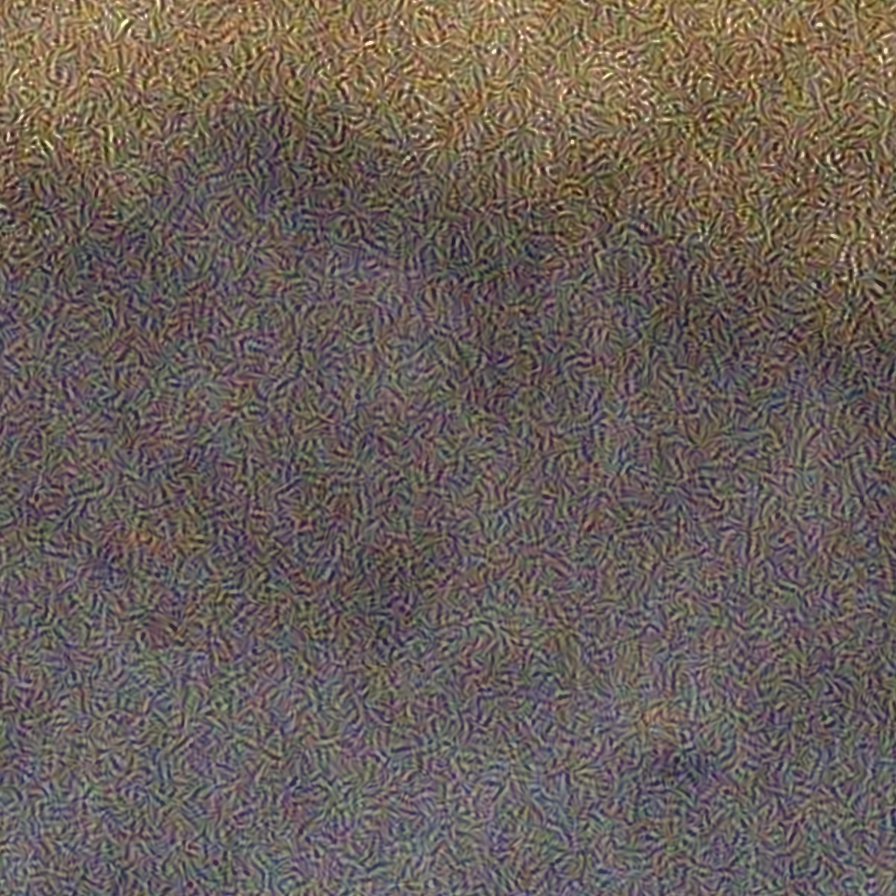
A WebGL 1 fragment shader for this texture:

```glsl
precision highp float;
uniform vec2 u_resolution;

float hash(vec2 p) {
  return fract(sin(dot(p, vec2(127.1, 311.7))) * 43758.5);
}

float noise(vec2 p) {
  vec2 i = floor(p), f = fract(p);
  f = f * f * (3.0 - 2.0 * f);
  return mix(mix(hash(i), hash(i + vec2(1.0, 0.0)), f.x),
             mix(hash(i + vec2(0.0, 1.0)), hash(i + vec2(1.0, 1.0)), f.x), f.y);
}

float fbm(vec2 p) {
  float sum = 0.0, weight = 0.5;
  for (int i = 0; i < 4; i++) {
    sum += weight * noise(p);
    p = p * 2.03 + 17.3;
    weight *= 0.5;
  }
  return sum / 0.9375;
}

// Short wavy strands: one randomly turned ripple packet per cell
float fibers(vec2 p, float seed) {
  vec2 cell = floor(p);
  float sum = 0.0;
  for (int y = -1; y <= 1; y++) {
    for (int x = -1; x <= 1; x++) {
      vec2 id = cell + vec2(float(x), float(y));
      vec2 d = p - id - vec2(hash(id + seed), hash(id + seed + 41.7));
      float turn = (hash(id + seed + 83.1) - 0.5) * 3.0;
      float phase = 6.283 * hash(id + seed + 129.5);
      float window = max(1.0 - dot(d, d), 0.0);
      sum += window * window * cos(8.4 * dot(d, vec2(cos(turn), sin(turn))) + phase);
    }
  }
  return sum;
}

float spot(vec2 uv, vec2 center, vec2 size) {
  vec2 d = (uv - center) / size;
  return exp(-dot(d, d));
}

void main() {
  vec2 uv = gl_FragCoord.xy / u_resolution;

  // Ragged boundary of the golden band, highest left of the middle
  float x = uv.x - 0.28;
  float edge = 0.85 - (x < 0.0 ? 0.46 : 0.32) * abs(x);
  float height = uv.y - edge + (fbm(uv * 14.0) - 0.5) * 0.12;
  float gold = smoothstep(-0.07, 0.11, height);
  gold *= 1.0 - 0.6 * spot(uv, vec2(0.30, 0.855), vec2(0.045, 0.05));

  // Broad cloth colours
  vec3 wool = mix(vec3(0.405, 0.392, 0.392), vec3(0.385, 0.350, 0.335), smoothstep(0.0, 0.45, uv.y));
  vec3 straw = mix(vec3(0.455, 0.385, 0.295), vec3(0.575, 0.480, 0.345), smoothstep(0.78, 1.0, uv.y));
  vec3 color = mix(wool, straw, gold);
  color *= 1.0 - 0.09 * spot(vec2(height, 0.0), vec2(-0.03, 0.0), vec2(0.07, 1.0));
  color += (fbm(uv * 9.0 + 5.0) - 0.5) * 0.13;

  // Strands at two sizes, with faint upright streaks
  vec2 bent = uv + 0.004 * vec2(noise(uv * 45.0), noise(uv * 45.0 + 31.0));
  float strand = fibers(bent * 70.0, 3.0) + 0.55 * fibers(bent * 108.0, 57.0);
  strand += 0.7 * (noise(uv * vec2(170.0, 42.0)) - 0.5);
  strand = clamp(strand, -1.6, 1.7);
  color += strand * mix(vec3(0.117, 0.115, 0.104), vec3(0.160, 0.157, 0.142), gold);

  // Pale glints in the golden part
  float glint = smoothstep(0.65, 1.6, strand) * smoothstep(0.45, 0.75, noise(uv * 38.0 + 9.0));
  color += glint * gold * vec3(0.16, 0.17, 0.18);

  // Violet, green and blue specks of dyed thread
  vec3 dye = vec3(noise(uv * 75.0 + 11.0), noise(uv * 75.0 + 47.0), noise(uv * 75.0 + 93.0));
  color += (dye - dot(dye, vec3(0.333))) * vec3(0.09, 0.08, 0.12);
  color += vec3(-0.01, -0.02, 0.03) * smoothstep(0.2, -1.0, strand) * (1.0 - gold);

  // Rusty and dark blue stains
  float rust = spot(uv, vec2(0.17, 0.395), vec2(0.055, 0.015)) + spot(uv, vec2(0.74, 0.20), vec2(0.035, 0.015));
  float ink = spot(uv, vec2(0.12, 0.38), vec2(0.025, 0.02)) + spot(uv, vec2(0.76, 0.145), vec2(0.04, 0.02));
  color += rust * vec3(0.07, 0.02, -0.03) - ink * vec3(0.09, 0.08, 0.04);

  gl_FragColor = vec4(clamp(color, 0.0, 1.0), 1.0);
}
```
